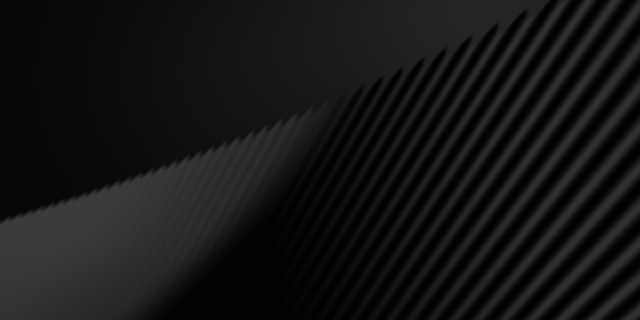
Write a Shadertoy shader that draws this background.

```glsl
const float TAU = 6.2831853;
const vec3 SHADOW = vec3(0.006);
const vec3 LIT_FACE = vec3(0.232);
const vec3 RIB_LIGHT = vec3(0.185);

// Foot of the rib through p: ribs start on the base line and lean more to the right
float ribFoot(vec2 p, float lean, float fan) {
    float foot = p.x - lean * p.y;
    for (int i = 0; i < 5; i++) {
        float error = foot + p.y * (lean + fan * foot * foot * foot) - p.x;
        foot -= error / (1.0 + 3.0 * p.y * fan * foot * foot);
    }
    return foot;
}

// Rib count up to a foot position; spacing widens to the right
float ribPhase(float foot, float density, float widening) {
    float w = sqrt(widening);
    return density / w * atan(w * foot) + 0.23;
}

// Height of the roof line without its teeth
float roofHeight(float x) {
    return 0.307 + x * (0.303 + 0.054 * x);
}

// Horizontal position of the border between light and shade
float shadeBorder(float y) {
    return 0.45 + y * (1.13 - 0.33 * y);
}

float softGlow(vec2 p, vec2 center, vec2 radius) {
    vec2 d = (p - center) / radius;
    return exp(-dot(d, d));
}

vec3 backdrop(vec2 p) {
    float light = 0.018;
    light += 0.045 * softGlow(p, vec2(0.75, 0.75), vec2(0.55, 0.5));
    light += 0.12 * softGlow(p, vec2(1.55, 0.98), vec2(0.6, 0.5));
    return vec3(light);
}

vec3 ribbedWall(vec2 p, float wave) {
    // Lit face on the left with faint grooves
    float fromBorder = p.x - shadeBorder(p.y);
    float groove = 0.026 * smoothstep(0.3, 0.9, p.x) + 0.003;
    float falloff = mix(1.0, 0.74, smoothstep(-0.55, -0.05, fromBorder));
    falloff *= mix(0.88, 1.0, smoothstep(0.0, 0.3, p.y));
    vec3 lit = LIT_FACE * falloff - groove * (0.5 - 0.5 * wave);

    // Shaded face on the right with highlights along the ribs
    float reach = smoothstep(0.75, 1.9, p.x + 0.25 * p.y);
    float highlight = pow(0.5 - 0.5 * wave, 1.4);
    vec3 shaded = SHADOW + RIB_LIGHT * reach * highlight;

    return mix(lit, shaded, smoothstep(-0.12, 0.08, fromBorder));
}

void mainImage(out vec4 fragColor, in vec2 fragCoord) {
    vec2 p = fragCoord / iResolution.y;
    float foot = ribFoot(p, 0.54, 0.09);
    float wave = cos(TAU * ribPhase(foot, 35.9, 0.8));

    // Toothed roof line
    float toothSize = mix(0.003, 0.016, smoothstep(0.2, 1.6, p.x));
    float roof = roofHeight(p.x) + toothSize * wave;
    float blur = 0.009 + 1.0 / iResolution.y;
    float wall = 1.0 - smoothstep(-blur, blur, p.y - roof);

    vec3 color = mix(backdrop(p), ribbedWall(p, wave), wall);
    fragColor = vec4(color, 1.0);
}
```
